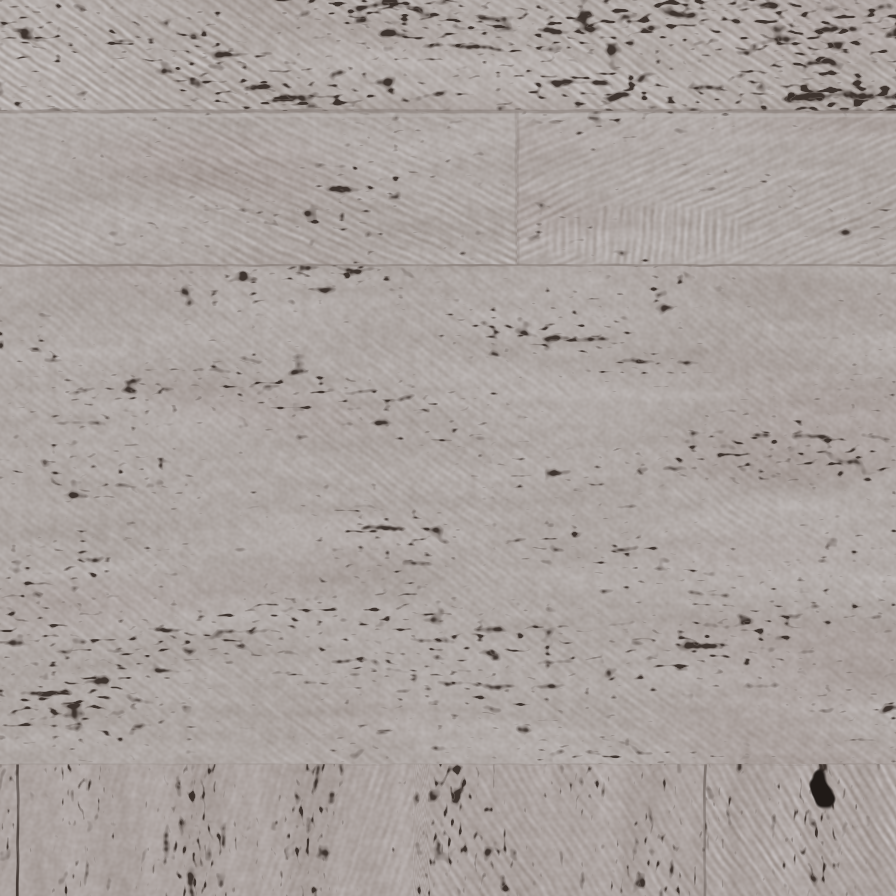
Reproduce this texture procedurally as a three.js fragment shader.

```glsl
varying vec2 vUv;

const vec3 LIGHT = vec3(0.73, 0.71, 0.70);
const vec3 STONE = vec3(0.683, 0.655, 0.642);
const vec3 SHADE = vec3(0.64, 0.61, 0.59);
const vec3 ROSE = vec3(0.655, 0.613, 0.60);
const vec3 STAIN = vec3(0.44, 0.40, 0.38);
const vec3 HOLE = vec3(0.21, 0.17, 0.15);
const vec3 MORTAR = vec3(0.53, 0.49, 0.47);

// Course boundaries and upright joints
const float TOP_JOINT = 0.876;
const float MID_JOINT = 0.704;
const float LOW_JOINT = 0.147;
const float MID_SPLIT = 0.577;
const float LOW_SPLIT_A = 0.020;
const float LOW_SPLIT_B = 0.787;

const float GROOVE_FREQ = 112.0;
const vec2 PIT_FREQ = vec2(32.0, 80.0);
const vec2 CAVITY_POS = vec2(0.918, 0.118);
const vec2 CAVITY_SIZE = vec2(0.011, 0.024);

vec2 gradientAt(vec2 cell) {
  vec3 q = fract(cell.xyx * vec3(0.1031, 0.1030, 0.0973));
  q += dot(q, q.yzx + 33.33);
  float a = 6.28318 * fract((q.x + q.y) * q.z);
  return vec2(cos(a), sin(a));
}

float noise(vec2 p) {
  vec2 i = floor(p), f = p - i;
  vec2 u = f * f * f * (f * (f * 6.0 - 15.0) + 10.0);
  vec2 e = vec2(1.0, 0.0);
  float low = mix(dot(gradientAt(i), f), dot(gradientAt(i + e), f - e), u.x);
  float high = mix(dot(gradientAt(i + e.yx), f - e.yx), dot(gradientAt(i + 1.0), f - 1.0), u.x);
  return mix(low, high, u.y);
}

float grooves(vec2 p, float angle) {
  float across = dot(p, vec2(-sin(angle), cos(angle)));
  float along = dot(p, vec2(cos(angle), sin(angle)));
  float wobble = 0.006 * noise(p * 9.0) + 0.002 * noise(p * 40.0);
  float broken = 0.7 + 1.3 * noise(vec2(along * 22.0, across * GROOVE_FREQ));
  return sin(6.28318 * GROOVE_FREQ * (across + wobble)) * broken;
}

float seam(float d, float width) {
  return 1.0 - smoothstep(width * 0.4, width * 1.4, abs(d));
}

void main() {
  vec2 p = vUv;
  float top = smoothstep(-0.001, 0.001, p.y - TOP_JOINT);
  float low = smoothstep(-0.001, 0.001, LOW_JOINT - p.y);
  float mid = step(MID_JOINT, p.y) * (1.0 - top);

  // Slab identity, saw angle, groove depth and pit density
  float slab = 2.0;
  float angle = -0.65;
  float depth = 0.22;
  float density = 0.10 * exp(-pow((p.y - 0.29) / 0.07, 2.0)) + 0.02 * noise(p * 4.0);
  if (p.y > TOP_JOINT) {
    slab = 5.0; angle = -0.6; depth = 0.60;
    density = 0.13 + 0.08 * smoothstep(0.3, 0.85, p.x);
  } else if (p.y > MID_JOINT) {
    float right = step(MID_SPLIT, p.x);
    slab = 8.0 + right; angle = mix(-0.45, 0.42, right); depth = 0.50;
    density = -0.05;
  } else if (p.y < LOW_JOINT) {
    slab = 12.0 + step(LOW_SPLIT_A, p.x) + step(LOW_SPLIT_B, p.x);
    angle = mix(1.25, -1.0, smoothstep(0.46, 0.48, p.x));
    depth = 0.15 + 0.45 * smoothstep(0.36, 0.48, p.x);
    density = 0.05;
  }

  // Grain runs across, except in the lowest course
  vec2 grain = (low > 0.5 ? p.yx : p) + slab * 7.31;
  grain.y += 0.012 * noise(grain * vec2(4.0, 9.0));

  // Saw marks with a crosscut patch
  float wear = smoothstep(-0.35, 0.35, noise(p * 5.0 + slab));
  float cut = grooves(p, angle);
  vec2 patchPos = (p - vec2(0.72, 0.738)) / vec2(0.12, 0.035);
  float crosscut = mid * smoothstep(1.2, 0.7, length(patchPos)) * step(MID_SPLIT, p.x);
  cut = mix(cut, grooves(p, 1.5), crosscut);

  // Tone
  float bands = noise(grain * vec2(3.0, 20.0)) + 0.6 * noise(grain * vec2(9.0, 70.0));
  float mottle = noise(p * 75.0) + 0.8 * noise(p * 190.0);
  float tone = 0.45 * bands + 0.40 * mottle + depth * cut * (0.4 + 0.6 * wear);
  vec3 color = STONE + tone * (LIGHT - SHADE) + 0.012 * top;
  float rosy = smoothstep(0.0, 0.45, noise(grain * vec2(2.5, 11.0) + 3.7));
  color = mix(color, ROSE + tone * (LIGHT - SHADE), max(0.55 * rosy, 0.5 * low));

  // Pits at two scales, gathered in clusters along the grain
  float cluster = noise(grain * vec2(5.0, 14.0));
  float ragged = noise(p * 130.0);
  for (int i = 0; i < 2; i++) {
    float scale = 1.0 + 1.1 * float(i);
    float n = noise(grain * PIT_FREQ * scale + 17.0 * float(i));
    float pit = n + 0.40 * cluster + 0.18 * ragged + density;
    color = mix(color, STAIN, 0.55 * smoothstep(0.40, 0.58, pit));
    color = mix(color, HOLE, 0.9 * smoothstep(0.54, 0.68, pit));
  }

  // Large cavity
  vec2 hollow = (p - CAVITY_POS) / CAVITY_SIZE;
  hollow.x += 0.35 * hollow.y;
  float rim = length(hollow) + 0.7 * noise(p * 60.0);
  color = mix(color, HOLE * 0.6, smoothstep(1.1, 0.75, rim));

  // Joints
  vec2 j = p + 0.0015 * vec2(noise(p * 30.0), noise(p * 30.0 + 9.0));
  float fade = 0.75 + 0.6 * noise(p * 25.0);
  color = mix(color, LIGHT, 0.5 * seam(j.y - TOP_JOINT + 0.005, 0.002));
  color = mix(color, MORTAR, 0.80 * fade * seam(j.y - TOP_JOINT, 0.0022));
  color = mix(color, MORTAR, 0.85 * fade * seam(j.y - MID_JOINT, 0.0014));
  color = mix(color, MORTAR, 0.45 * fade * mid * seam(j.x - MID_SPLIT, 0.0025));
  color = mix(color, HOLE, 0.85 * fade * low * seam(j.x - LOW_SPLIT_A, 0.0016));
  color = mix(color, STAIN, 0.75 * fade * low * seam(j.x - LOW_SPLIT_B, 0.0016));
  color = mix(color, MORTAR, 0.25 * fade * seam(j.y - LOW_JOINT, 0.0012));

  gl_FragColor = vec4(color, 1.0);
}
```
